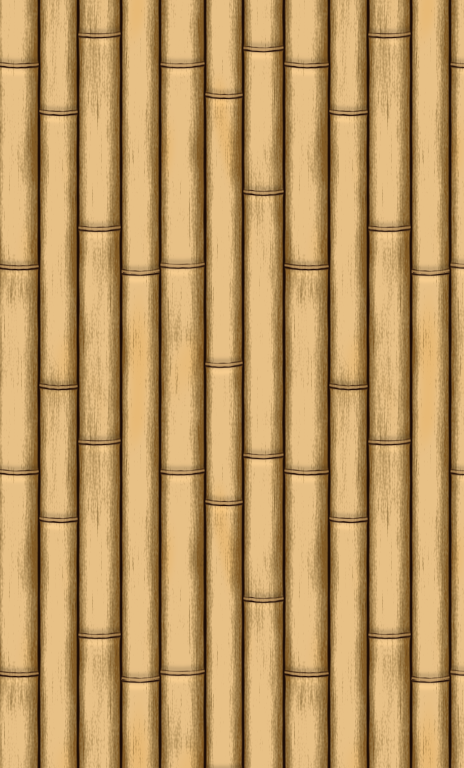
Write a Shadertoy shader that draws this texture.

```glsl
// Draws a wall of upright bamboo poles with ridged joints, fine grain and brown stains.

float hash(vec2 p) {
    return fract(sin(dot(p, vec2(127.1, 311.7))) * 43758.55);
}

// Dot product of a corner's random gradient with the offset; rows wrap
float corner(vec2 cell, vec2 offset, float rows, float seed) {
    cell.y = mod(cell.y, rows);
    float a = 6.2832 * hash(cell + seed * 17.3);
    return dot(vec2(cos(a), sin(a)), offset);
}

// Gradient noise that repeats vertically every `rows` cells
float noise(vec2 p, float rows, float seed) {
    vec2 i = floor(p), f = p - i, e = vec2(1, 0);
    vec2 u = f * f * f * (f * (f * 6.0 - 15.0) + 10.0);
    return mix(mix(corner(i, f, rows, seed), corner(i + e, f - e, rows, seed), u.x),
               mix(corner(i + e.yx, f - e.yx, rows, seed), corner(i + 1.0, f - 1.0, rows, seed), u.x), u.y);
}

float bump(float d, float width) {
    return exp(-d * d / (width * width));
}

// Dark brown through ochre and tan to pale straw
vec3 bambooColor(float tone) {
    vec3 color = mix(vec3(0.17, 0.08, 0.035), vec3(0.51, 0.355, 0.145), smoothstep(-0.3, 0.22, tone));
    color = mix(color, vec3(0.60, 0.47, 0.27), smoothstep(0.25, 0.52, tone));
    color = mix(color, vec3(0.75, 0.61, 0.39), smoothstep(0.48, 0.74, tone));
    return mix(color, vec3(0.91, 0.755, 0.525), smoothstep(0.68, 0.94, tone));
}

void mainImage(out vec4 fragColor, in vec2 fragCoord) {
    // Seven poles make one tile; y runs downwards from the top
    vec2 tile = vec2(0.3776, 0.53);
    vec2 p = fragCoord / iResolution.y;
    p = mod(vec2(p.x + 0.0078, 1.0 - p.y), tile);
    float widths[7] = float[7](0.0586, 0.0508, 0.056, 0.0508, 0.0586, 0.0495, 0.0533);
    vec2 joints[7] = vec2[7](vec2(0.085, 0.348), vec2(0.147, 0.504), vec2(0.046, 0.298),
        vec2(0.355, 0.355), vec2(0.085, 0.346), vec2(0.125, 0.475), vec2(0.064, 0.251));

    // Find the pole under this point
    int id = 0;
    float left = 0.0;
    for (int i = 0; i < 6; i++) {
        if (p.x < left + widths[i]) break;
        left += widths[i];
        id = i + 1;
    }
    float seed = float(id) + 1.0;
    float s = (p.x - left) / widths[id];
    float c = 2.0 * s - 1.0;
    float v = p.y / tile.y;

    // Signed height from the nearest joint, sagging and tilted a little
    float d = 1.0, wear = 0.0;
    for (int k = 0; k < 2; k++) {
        float r = hash(vec2(seed, float(k) + 3.0));
        float h = p.y - joints[id][k] - 0.0026 * (0.6 - c * c) - 0.002 * (r - 0.5) * c;
        h -= tile.y * round(h / tile.y);
        if (abs(h) < abs(d)) { d = h; wear = r; }
    }
    float rough = noise(vec2(s * 7.0, v * 30.0), 30.0, seed + 40.0);
    d += 0.0006 * rough;

    // Rounded shading: quick rise on the left, long fall on the right
    float tone = 0.3 + 0.7 * smoothstep(-0.02, 0.27, s) - 0.72 * smoothstep(0.56, 1.02, s);

    // Blotches, scorched joints and lengthwise grain
    float blotch = noise(vec2(s * 1.3, v * 4.0), 4.0, seed);
    float mottle = noise(vec2(s * 3.0, v * 12.0), 12.0, seed + 10.0);
    tone -= 0.2 * smoothstep(0.0, 0.6, blotch) + 0.08 * mottle;
    tone -= (0.04 + 0.1 * wear) * exp(-abs(d) / 0.016) * (0.7 + mottle);
    tone += 0.09 * noise(vec2(s * 13.0, v * 4.0), 4.0, seed + 20.0);
    tone += 0.15 * noise(vec2(s * 27.0, v * 20.0), 20.0, seed + 30.0);
    tone += 0.15 * noise(vec2(s * 24.0, v * 130.0), 130.0, seed + 80.0);
    tone -= 0.2 * smoothstep(0.25, 0.6, noise(vec2(s * 19.0, v * 9.0), 9.0, seed + 50.0));

    // Faint golden tint
    vec3 color = bambooColor(tone);
    float warm = smoothstep(0.1, 0.6, noise(vec2(s * 1.2 + 5.0, v * 4.0), 4.0, seed + 60.0));
    color *= mix(vec3(1.0), vec3(1.0, 0.96, 0.86), warm);

    // Joint: shaded collar, raised lip and lit shoulder
    float soft = 0.3 / iResolution.y;
    color *= 1.0 - 0.14 * bump(d + 0.0065, 0.004) + 0.06 * bump(d - 0.008, 0.004);
    color = mix(color, vec3(0.72, 0.56, 0.36), 0.65 * bump(d + 0.0008, 0.0017));

    // Thin upper groove and deep lower groove, heavier towards the sides
    float upper = (0.5 + 0.25 * wear + 0.5 * rough) * bump(d + 0.0034, 0.0006 + soft);
    float lower = (0.85 + 0.15 * wear + 0.3 * rough) * bump(d - 0.0016, 0.0007 + 0.0005 * c * c + soft);
    color = mix(color, vec3(0.24, 0.14, 0.07), clamp(upper, 0.0, 1.0));
    color = mix(color, vec3(0.15, 0.07, 0.035), clamp(lower, 0.0, 1.0));

    // Dark gap between poles, pinched where the joints bulge
    float edge = min(s, 1.0 - s) * widths[id];
    edge += 0.0012 * bump(d, 0.004) + 0.0008 * noise(vec2(c, v * 14.0), 14.0, seed + 70.0);
    color = mix(vec3(0.11, 0.045, 0.02), color, smoothstep(0.0003, 0.003, edge));

    fragColor = vec4(color, 1.0);
}
```
